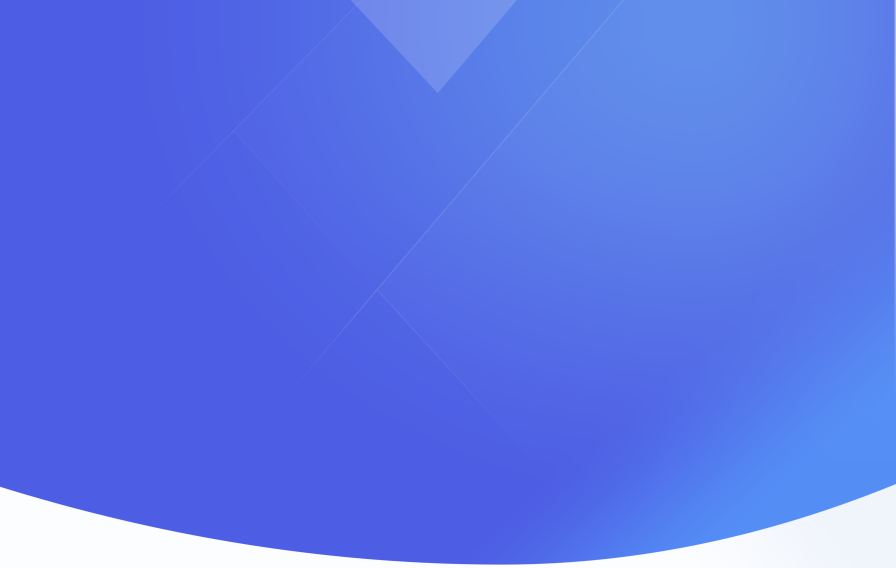
This background is drawn by a WebGL 1 fragment shader. Its source:

```glsl
precision highp float;
// A blue panel with a curved lower edge over a pale page.
// Soft light fills the upper right and a diagonal glow the lower right;
// faint wedge panels with thin bright rims and a small diamond lie on top.

uniform vec2 u_resolution;

const float ASPECT = 1.58;
const vec3 DEEP_BLUE = vec3(0.304, 0.368, 0.895);
const vec3 SOFT_BLUE = vec3(0.360, 0.540, 0.918);
const vec3 GLOW_BLUE = vec3(0.330, 0.558, 0.962);
const vec3 PAGE_WHITE = vec3(0.988, 0.992, 1.0);
const vec3 PAGE_SHADE = vec3(0.940, 0.958, 0.985);

const vec2 LIGHT_CENTER = vec2(1.225, 0.96);
const float LIGHT_LEFT = 1.05;
const float LIGHT_RIGHT = 0.80;
const float LIGHT_HEIGHT = 0.90;

const vec2 GLOW_DIR = vec2(0.67, -0.74);
const vec2 GLOW_RANGE = vec2(0.513, 0.851);

const vec2 CURVE_LOW = vec2(0.56, 0.006);
const float CURVE_LEFT = 0.437;
const float CURVE_RIGHT = 0.733;

const vec2 BIG_CORNER = vec2(0.665, 0.490);
const vec2 SMALL_CORNER = vec2(0.412, 0.770);
const vec2 DIAMOND_TIP = vec2(0.772, 0.836);
const float RIM_WIDTH = 0.0022;

// Smooth coverage of the side where d is positive.
float cover(float d, float px) {
  return smoothstep(-0.7 * px, 0.7 * px, d);
}

// Signed distance to the line through the origin, positive to its right.
float sideOf(vec2 q, vec2 dir) {
  vec2 n = normalize(dir);
  return q.x * n.y - q.y * n.x;
}

float rim(float d, float px) {
  float w = max(RIM_WIDTH, px);
  return 1.0 - smoothstep(0.0, w, abs(d));
}

// Wedge opening to the right: x is its fill, y its upper rim, z its lower rim.
vec3 wedge(vec2 q, vec2 upDir, vec2 downDir, float px) {
  float up = sideOf(q, upDir);
  float down = -sideOf(q, downDir);
  float fade = 1.0 - smoothstep(0.05, 0.36, -q.y);
  float tail = smoothstep(-0.20, 0.0, q.y);
  return vec3(cover(min(up, down), px) * fade,
              rim(up, px) * tail,
              rim(down, px) * step(q.y, 0.0) * fade);
}

vec3 blueField(vec2 p) {
  vec2 q = p - LIGHT_CENTER;
  q /= vec2(q.x < 0.0 ? LIGHT_LEFT : LIGHT_RIGHT, LIGHT_HEIGHT);
  float light = 1.0 - smoothstep(0.0, 1.0, length(q));
  float glow = smoothstep(GLOW_RANGE.x, GLOW_RANGE.y, dot(p, GLOW_DIR));
  return mix(mix(DEEP_BLUE, SOFT_BLUE, light), GLOW_BLUE, glow);
}

void main() {
  vec2 uv = gl_FragCoord.xy / u_resolution;
  vec2 p = uv * vec2(ASPECT, 1.0);
  float px = 1.0 / u_resolution.y;
  vec3 color = blueField(p);

  // Translucent wedges and their rims
  vec3 small = wedge(p - SMALL_CORNER, vec2(105.0, 107.0), vec2(123.0, -137.0), px);
  vec3 big = wedge(p - BIG_CORNER, vec2(212.0, 249.0), vec2(147.0, -161.0), px);
  float veil = 0.012 * small.x + 0.020 * big.x;
  veil += 0.055 * small.y + 0.030 * small.z;
  veil += 0.110 * big.y + 0.065 * big.z;
  color = mix(color, vec3(1.0), veil);

  // Diamond hanging from the top edge
  vec2 tip = p - DIAMOND_TIP;
  float diamond = min(sideOf(tip, vec2(-75.0, 80.0)), -sideOf(tip, vec2(68.0, 80.0)));
  color = mix(color, vec3(1.0), 0.155 * cover(diamond, px));

  // Pale sliver along the right border
  float sliver = cover(uv.x - 0.9985, px) * smoothstep(0.25, 0.75, uv.y);
  color = mix(color, PAGE_WHITE, 0.5 * sliver);

  // Page below the curved edge
  float dx = uv.x - CURVE_LOW.x;
  float bend = dx < 0.0 ? CURVE_LEFT : CURVE_RIGHT;
  float slope = 2.0 * bend * dx / ASPECT;
  float edge = (uv.y - CURVE_LOW.y - bend * dx * dx) / sqrt(1.0 + slope * slope);
  vec3 page = mix(PAGE_WHITE, PAGE_SHADE, smoothstep(0.75, 1.0, uv.x + 0.5 * uv.y));
  color = mix(page, color, cover(edge, px));

  gl_FragColor = vec4(color, 1.0);
}
```
